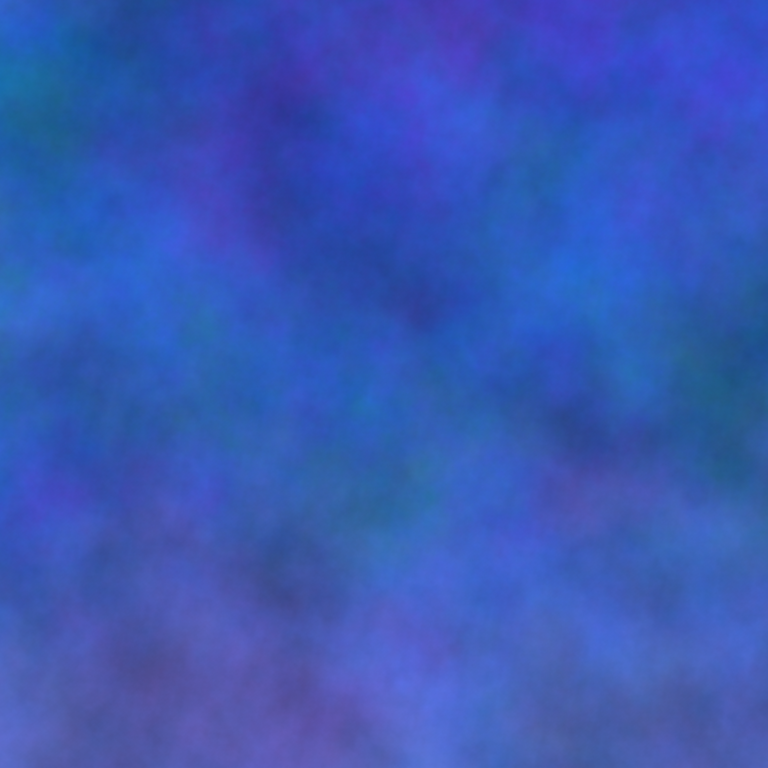
Reproduce this texture procedurally as a three.js fragment shader.

```glsl
// Soft blue nebula clouds drifting between teal and violet, with a pale haze below.
varying vec2 vUv;

float hash(vec2 p) {
  return fract(sin(dot(p, vec2(127.1, 311.7))) * 43758.5453);
}

float valueNoise(vec2 p) {
  vec2 cell = floor(p);
  vec2 f = fract(p);
  vec2 w = f * f * (3.0 - 2.0 * f);
  float low = mix(hash(cell), hash(cell + vec2(1.0, 0.0)), w.x);
  float high = mix(hash(cell + vec2(0.0, 1.0)), hash(cell + vec2(1.0, 1.0)), w.x);
  return mix(low, high, w.y);
}

// Layered noise centred on zero; each octave is turned to hide the grid.
float clouds(vec2 p) {
  mat2 turn = mat2(0.8, 0.6, -0.6, 0.8);
  float sum = 0.0;
  float amplitude = 0.4;
  for (int i = 0; i < 8; i++) {
    sum += amplitude * (valueNoise(p) - 0.5);
    p = turn * p * 2.03 + vec2(17.3, 9.1);
    amplitude *= 0.61;
  }
  return sum;
}

void main() {
  vec2 uv = vUv;

  // Hue field: violet towards the top and bottom, teal across the middle and left
  float violetTop = exp(-7.0 * dot(uv - vec2(0.58, 0.95), uv - vec2(0.58, 0.95)));
  float tealBand = exp(-18.0 * (uv.y - 0.48) * (uv.y - 0.48));
  float tealLeft = (1.0 - smoothstep(0.0, 0.35, uv.x)) * smoothstep(0.35, 0.75, uv.y);
  float violetBase = 1.0 - smoothstep(0.0, 0.4, uv.y);
  float tint = 3.0 * clouds(uv * 4.5 + vec2(3.7, 21.4));
  tint += 0.4 * violetTop - 0.3 * tealBand - 0.4 * tealLeft + 0.2 * violetBase;

  vec3 teal = vec3(0.14, 0.42, 0.60);
  vec3 blue = vec3(0.18, 0.34, 0.75);
  vec3 violet = vec3(0.28, 0.24, 0.75);
  vec3 color = mix(blue, teal, smoothstep(-0.2, 1.2, -tint));
  color = mix(color, violet, smoothstep(-0.2, 1.2, tint));

  // Pale haze gathering near the bottom
  float haze = 1.0 - smoothstep(0.0, 0.5, uv.y + 0.5 * clouds(uv * 3.5 + 41.0));
  color = mix(color, vec3(0.37, 0.39, 0.68), 0.7 * haze);

  // Soft light and shade, strongest in blue
  float light = clouds(uv * 5.0 + vec2(63.2, 12.8));
  color *= 1.0 + light * vec3(0.55, 0.65, 0.75);
  color.r += 0.2 * clouds(uv * 6.0 + vec2(8.4, 77.5));

  gl_FragColor = vec4(clamp(color, 0.0, 1.0), 1.0);
}
```
